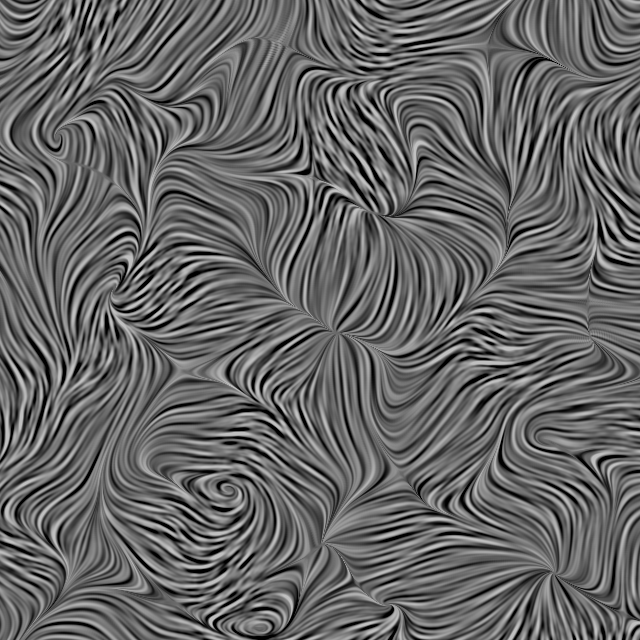
Write a WebGL 1 fragment shader that draws this texture.

```glsl
precision highp float;
// Grey combed streaks that swirl, fan out and meet like brushed fur.
// Line integral convolution: fine gradient noise is averaged along the
// streamlines of a smooth random vector field, then toned to greys.
uniform vec2 u_resolution;

const int STEPS = 17;            // samples in each direction
const float STRIDE = 0.0025;     // distance between samples
const float GRAIN = 135.0;       // noise cells across the canvas

float hash(vec2 cell) {
  vec3 q = fract(cell.xyx * vec3(0.1031, 0.1030, 0.0973));
  q += dot(q, q.yzx + 33.33);
  return fract((q.x + q.y) * q.z);
}

vec2 randomDirection(vec2 cell) {
  float angle = 6.28319 * hash(cell);
  return vec2(cos(angle), sin(angle));
}

vec2 fade(vec2 f) {
  return f * f * f * (f * (f * 6.0 - 15.0) + 10.0);
}

// Random directions on a lattice, blended smoothly.
vec2 vectorNoise(vec2 p) {
  vec2 cell = floor(p);
  vec2 s = fade(p - cell);
  vec2 low = mix(randomDirection(cell), randomDirection(cell + vec2(1.0, 0.0)), s.x);
  vec2 high = mix(randomDirection(cell + vec2(0.0, 1.0)), randomDirection(cell + 1.0), s.x);
  return mix(low, high, s.y);
}

float gradientNoise(vec2 p) {
  vec2 cell = floor(p);
  vec2 f = p - cell;
  vec2 s = fade(f);
  vec2 right = vec2(1.0, 0.0);
  vec2 up = vec2(0.0, 1.0);
  float a = dot(randomDirection(cell), f);
  float b = dot(randomDirection(cell + right), f - right);
  float c = dot(randomDirection(cell + up), f - up);
  float d = dot(randomDirection(cell + 1.0), f - 1.0);
  return mix(mix(a, b, s.x), mix(c, d, s.x), s.y);
}

// Two rotated layers hide the lattice and give vortices, nodes and saddles.
vec2 flow(vec2 p) {
  vec2 broad = vectorNoise(mat2(0.87, 0.5, -0.5, 0.87) * p * 6.0 + 41.3);
  vec2 detail = vectorNoise(mat2(0.6, -0.8, 0.8, 0.6) * p * 11.0 + 87.6);
  return broad + 0.4 * detail;
}

// Weighted sum of grain along one half of a streamline.
float streak(vec2 p, float stride) {
  float total = 0.0;
  float strength = 1.0;
  vec2 previous = vec2(0.0);
  for (int i = 0; i < STEPS; i++) {
    vec2 v = flow(p);
    float speed = length(v);
    vec2 heading = v / max(speed, 0.0001);
    if (i == 0) previous = heading;
    // Streaks die out where the flow stands still.
    strength *= smoothstep(0.0, 0.09, speed);
    float t = (float(i) + 0.5) / float(STEPS);
    vec2 advance = stride * (1.5 * heading - 0.5 * previous);
    total += strength * (1.0 - t * t) * gradientNoise((p + 0.5 * advance) * GRAIN + 200.0);
    p += advance;
    previous = heading;
  }
  return total;
}

void main() {
  vec2 p = gl_FragCoord.xy / min(u_resolution.x, u_resolution.y);

  // Shorter streaks are bolder, longer ones fade to plain grey.
  float stride = STRIDE * clamp(1.0 + 1.8 * gradientNoise(p * 5.0 + 13.7), 0.45, 1.6);
  float sum = streak(p, stride) + streak(p, -stride);

  // Tone curve: flattened lights and a long dark tail.
  float tone = clamp(0.88 * sum, -2.7, 3.0);
  float grey = 0.41 + 0.15 * tone - 0.012 * tone * tone;
  gl_FragColor = vec4(vec3(clamp(grey, 0.0, 1.0)), 1.0);
}
```
